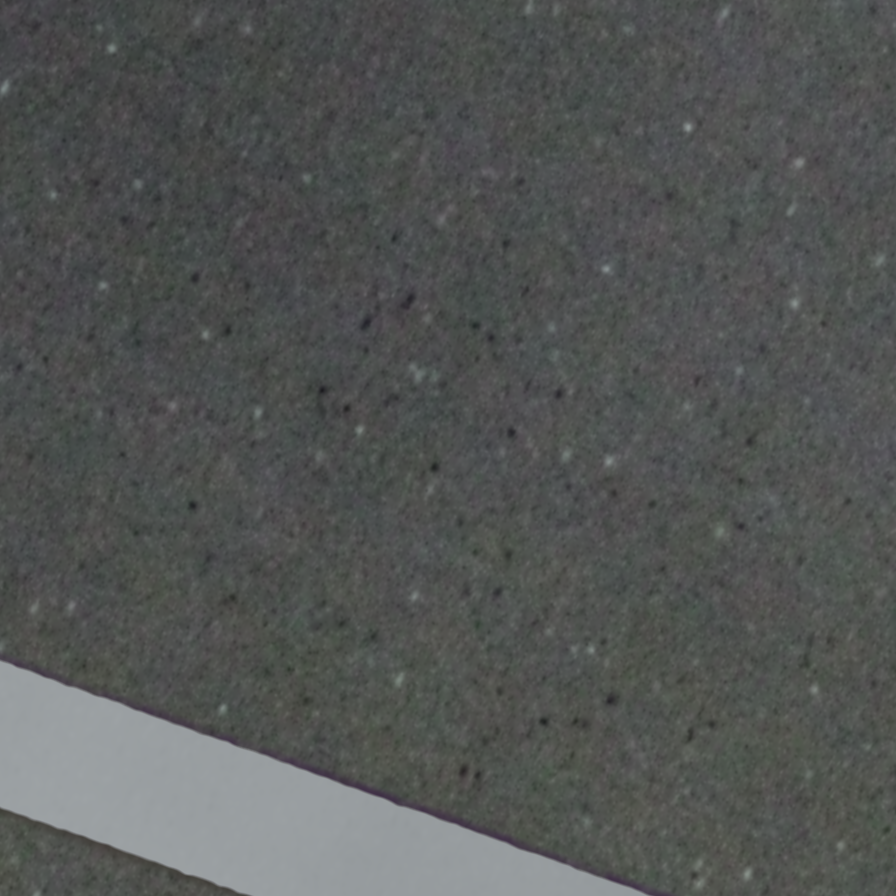
This texture is drawn by a Shadertoy shader. Its source:

```glsl
// Worn asphalt crossed at the lower left by a pale painted stripe.
// Layers of scattered cellular grains make the stone, pits and glints;
// signed distances to two slanted lines make the paint and its fringes.

vec2 hash2(vec2 p) {
    vec3 q = fract(p.xyx * vec3(0.1031, 0.1030, 0.0973));
    q += dot(q, q.yzx + 33.33);
    return fract((q.xx + q.yz) * q.zy);
}

// Sum of soft grains, one per cell, each light or dark.
// A high rarity leaves only a few strong grains.
float grains(vec2 p, float rarity, float sharpness) {
    vec2 cell = floor(p);
    float sum = 0.0;
    for (int j = -1; j <= 1; j++)
    for (int i = -1; i <= 1; i++) {
        vec2 id = cell + vec2(i, j);
        vec2 offset = p - id - hash2(id + 17.0);
        vec2 shape = hash2(id + 71.0);
        float tone = shape.x * 2.0 - 1.0;
        offset.x += offset.y * (shape.y - 0.7) * 0.6;
        offset *= vec2(1.15, 0.75 + 0.4 * shape.y);
        sum += sign(tone) * pow(abs(tone), rarity) * exp(-sharpness * dot(offset, offset));
    }
    return sum;
}

// Broad cloudy variation from warped sines, about -1 to 1.
float clouds(vec2 p) {
    p += 0.35 * sin(p.yx * 1.7 + vec2(0.4, 2.1));
    return (sin(p.x + 1.3 * p.y) + sin(1.9 * p.x - 1.1 * p.y + 2.0)
          + 0.6 * sin(3.1 * p.y + 1.4 * p.x + 4.0)) / 2.6;
}

vec3 asphalt(vec2 uv) {
    // Darker and cooler at the upper left, a little green at the lower left
    vec3 color = vec3(0.308, 0.316, 0.315);
    color -= 0.040 * smoothstep(0.85, 0.0, length(uv - vec2(0.08, 0.95)));
    color += 0.012 * smoothstep(0.3, 1.0, uv.x);
    color += vec3(0.0, 0.004, -0.016) * smoothstep(0.6, 0.1, uv.y);

    // Blotches of brightness and of green against violet
    color += 0.009 * clouds(uv * 9.0);
    color += vec3(0.006, -0.005, 0.007) * clouds(uv * 17.0 + 5.0);
    color += vec3(0.008, 0.0, -0.007) * clouds(uv * 29.0 + 9.0);

    // Stone texture, coarse to fine
    float coarse = grains(uv * 62.0, 1.5, 5.0);
    float medium = grains(uv * 115.0 + 40.0, 1.0, 5.0);
    float fine = grains(uv * 210.0 + 90.0, 1.0, 5.0);
    color += 0.022 * coarse + 0.040 * medium + 0.040 * fine;
    color += vec3(0.010, -0.006, 0.008) * grains(uv * 75.0 + 150.0, 1.0, 4.0);

    // Rare pits, fewer near the top, and rare bright chips
    float chips = grains(uv * 46.0 + 210.0, 22.0, 14.0);
    float pits = grains(uv * 78.0 + 310.0, 14.0, 8.0);
    float pitting = mix(1.0, 0.4, smoothstep(0.55, 1.0, uv.y));
    color -= vec3(0.17, 0.18, 0.16) * pitting * max(-chips, 0.0);
    color -= 0.12 * pitting * max(-pits, 0.0);
    color += vec3(0.23, 0.26, 0.25) * max(chips, 0.0);
    color += 0.08 * max(pits, 0.0);
    return color;
}

void mainImage(out vec4 fragColor, in vec2 fragCoord) {
    vec2 uv = fragCoord / iResolution.xy;
    float soft = max(0.0022, 0.8 / iResolution.y);

    // Perpendicular distances, positive above each edge of the stripe
    float wobble = 0.0012 * grains(uv * 70.0 + 400.0, 1.0, 4.0);
    float upper = (uv.y - 0.263 + 0.361 * uv.x) / 1.063 + wobble;
    float lower = (uv.y - 0.099 + 0.353 * uv.x) / 1.060 + wobble;

    vec3 color = asphalt(uv);

    // Violet fringe above the paint, brown shade below it
    float ragged = 0.75 + 0.5 * grains(uv * 60.0 + 500.0, 1.0, 4.0);
    float violet = smoothstep(0.013, 0.002, upper) * clamp(ragged, 0.3, 1.0);
    color = mix(color, vec3(0.24, 0.17, 0.27),
                violet * mix(0.6, 0.85, smoothstep(0.0, 0.4, uv.x)) * step(0.0, lower));
    float shade = smoothstep(-0.014, -0.001, lower) * step(upper, 0.0);
    color = mix(color, vec3(0.24, 0.22, 0.20), 0.6 * shade);

    // Pale paint with a faint surface grain
    vec3 paint = vec3(0.605, 0.625, 0.635) - 0.02 * smoothstep(0.1, 0.7, uv.x);
    paint += 0.007 * grains(uv * 100.0 + 600.0, 1.0, 5.0) + 0.006 * clouds(uv * 11.0);
    float stripe = smoothstep(soft, -soft, upper) * smoothstep(-soft, soft, lower);
    color = mix(color, paint, stripe);

    fragColor = vec4(clamp(color, 0.0, 1.0), 1.0);
}
```
